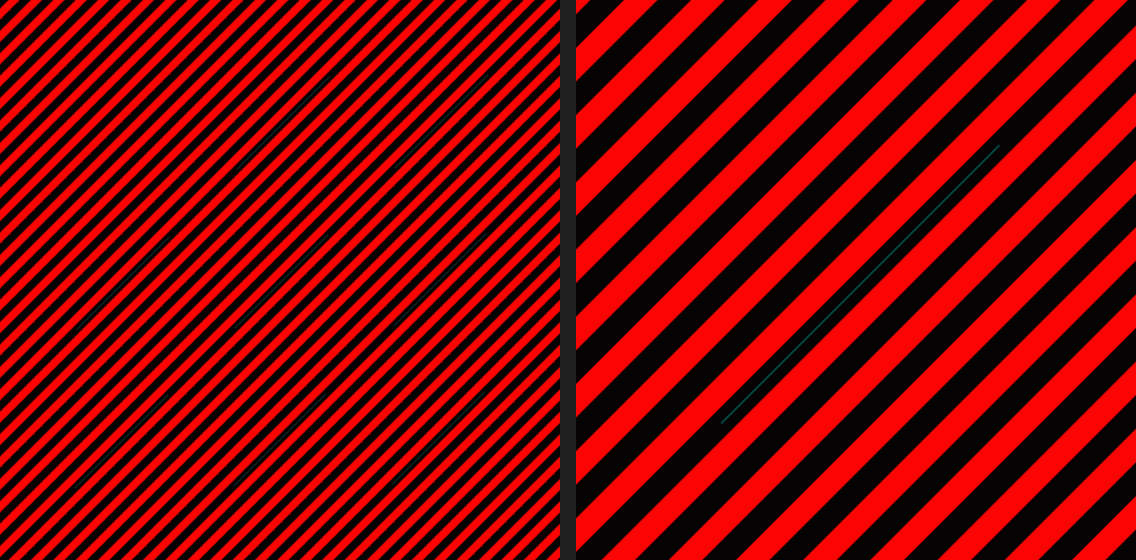
Left, the full canvas; right, a detail of the centre.
A Shadertoy shader for this pattern:

```glsl
const float STRIPES = 25.0;          // repeats across and down
const float RED_CENTER = 0.63;       // phase of the red band in one repeat
const float RED_SHARE = 0.5;         // red part of one repeat
const float EDGE_PIXELS = 1.0;       // softness of the band edges
const int   GRID = 3;                // scratches across and down
const float GRID_STEP = 0.286;
const float SCRATCH_HALF_LENGTH = 0.117;
const float SCRATCH_HALF_WIDTH = 0.0006;
const vec3  RED = vec3(0.98, 0.015, 0.015);
const vec3  BLACK = vec3(0.015, 0.008, 0.008);
const vec3  TEAL = vec3(0.0, 0.27, 0.27);

const vec2 ALONG = vec2(0.70711, 0.70711);
const vec2 ACROSS = vec2(0.70711, -0.70711);

// Stripe coordinate: one unit per repeat
float stripePhase(vec2 p) {
    return (p.x - p.y) * STRIPES;
}

// Signed distance to the red bands in canvas units
float bandDistance(vec2 p) {
    float offset = fract(stripePhase(p) - RED_CENTER + 0.5) - 0.5;
    return (abs(offset) - 0.5 * RED_SHARE) * ACROSS.x / STRIPES;
}

// Move a point across the stripes to the nearest black center
vec2 snapToBlack(vec2 p) {
    float phase = stripePhase(p) - RED_CENTER - 0.5;
    float shift = floor(phase + 0.5) - phase;
    return p + ACROSS * shift * ACROSS.x / STRIPES;
}

// Signed distance to a thin diagonal bar
float scratchDistance(vec2 p, vec2 center) {
    vec2 local = vec2(dot(p - center, ALONG), dot(p - center, ACROSS));
    vec2 d = abs(local) - vec2(SCRATCH_HALF_LENGTH, SCRATCH_HALF_WIDTH);
    return max(d.x, d.y);
}

void mainImage(out vec4 fragColor, in vec2 fragCoord) {
    vec2 p = fragCoord / iResolution.y;
    float pixel = 1.0 / iResolution.y;

    // Diagonal bands
    float edge = EDGE_PIXELS * pixel;
    float red = 1.0 - smoothstep(-edge, edge, bandDistance(p));
    vec3 color = mix(BLACK, RED, red);

    // Faint scratches on a grid, the upper left cell left empty
    float scratch = 1.0;
    for (int row = 0; row < GRID; row++) {
        for (int col = 0; col < GRID; col++) {
            if (col == 0 && row == GRID - 1) continue;
            vec2 cell = vec2(col, row) - 0.5 * float(GRID - 1);
            vec2 center = snapToBlack(0.5 + cell * GRID_STEP);
            scratch = min(scratch, scratchDistance(p, center));
        }
    }
    color = mix(color, TEAL, clamp(0.5 - scratch / pixel, 0.0, 1.0));

    fragColor = vec4(color, 1.0);
}
```
